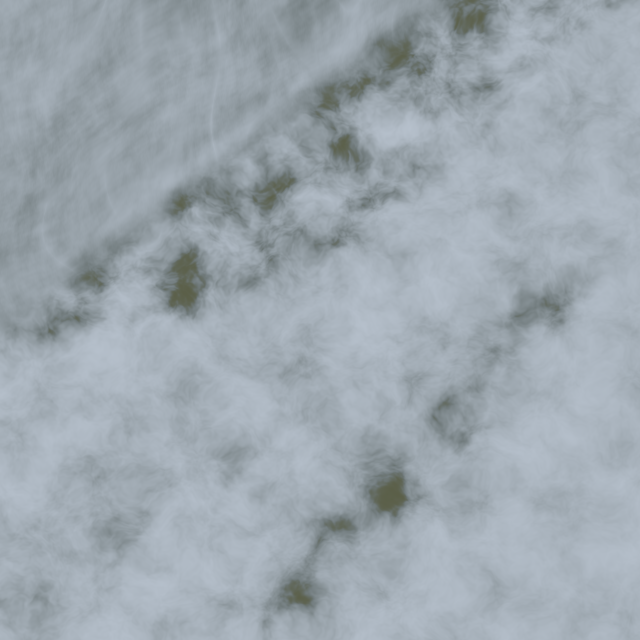
This texture is drawn by a Shadertoy shader. Its source:

```glsl
// Soft grey cloud deck seen from above, with diagonal gaps showing olive ground.

vec2 randomGradient(vec2 cell) {
    vec3 h = fract(cell.xyx * vec3(0.1031, 0.1030, 0.0973));
    h += dot(h, h.yzx + 33.33);
    float angle = 6.2832 * fract((h.x + h.y) * h.z);
    return vec2(cos(angle), sin(angle));
}

float gradientNoise(vec2 p) {
    vec2 i = floor(p), f = fract(p);
    vec2 u = f * f * f * (f * (f * 6.0 - 15.0) + 10.0);
    vec2 e = vec2(1.0, 0.0);
    float low = mix(dot(randomGradient(i), f),
                    dot(randomGradient(i + e.xy), f - e.xy), u.x);
    float high = mix(dot(randomGradient(i + e.yx), f - e.yx),
                     dot(randomGradient(i + e.xx), f - e.xx), u.x);
    return mix(low, high, u.y);
}

float fbm(vec2 p, float gain) {
    float sum = 0.0, amplitude = 1.0;
    for (int i = 0; i < 5; i++) {
        sum += amplitude * gradientNoise(p);
        p = mat2(1.6, 1.2, -1.2, 1.6) * p + 17.3;
        amplitude *= gain;
    }
    return sum;
}

// Coordinates along (x) and across (y) the drift of the clouds
vec2 driftSpace(vec2 p) {
    return vec2(dot(p, vec2(0.8, 0.6)), dot(p, vec2(-0.6, 0.8)));
}

// Soft dark line at a signed distance, limited to a span along the drift
float seam(float dist, float width, float along, float start, float end) {
    float span = smoothstep(start - 0.08, start + 0.08, along)
               * (1.0 - smoothstep(end - 0.1, end + 0.1, along));
    return exp(-dist * dist / (width * width)) * span;
}

// Billowing cloud tops: warped noise plus side-lit relief
float puffs(vec2 p) {
    vec2 warp = vec2(fbm(p * 9.0 + 3.0, 0.5), fbm(p * 9.0 + 41.0, 0.5));
    vec2 q = (p + 0.025 * warp) * vec2(9.5, 10.5);
    float body = fbm(q, 0.68);
    float relief = fbm(q + vec2(-0.1, 0.12), 0.68) - body;
    return 0.85 * body + 0.85 * relief;
}

// Thin veil: long streaks along the drift with a few bright fibres
float veil(vec2 p, vec2 drift) {
    vec2 bend = 0.03 * vec2(gradientNoise(p * 6.0), gradientNoise(p * 6.0 + 50.0));
    float streaks = fbm((drift + bend) * vec2(4.5, 12.0) + 8.0, 0.62);
    float fine = fbm((p + bend) * vec2(30.0, 12.0), 0.62);
    float fibre = 1.0 - abs(gradientNoise((p + 2.0 * bend) * vec2(9.0, 4.0) + 5.0));
    float patches = smoothstep(-0.05, 0.35, gradientNoise(p * 8.0 + 23.0) + 0.3 * fine);
    return 0.5 * streaks + 0.3 * fine - 0.45 * pow(fibre, 18.0) * patches;
}

void mainImage(out vec4 fragColor, in vec2 fragCoord) {
    vec2 uv = fragCoord / iResolution.y;
    vec2 drift = driftSpace(uv);

    // Ragged version of the drift coordinates for the cloud borders
    vec2 ragged = drift + 0.035 * vec2(fbm(uv * 8.0 + 70.0, 0.6), fbm(uv * 8.0 + 90.0, 0.6));
    float along = ragged.x, across = ragged.y;

    // Veil at the upper left, broken band below it, solid deck elsewhere
    float veilArea = smoothstep(0.34, 0.42, drift.y + 0.3 * (across - drift.y));
    float lowerEdge = 0.32 - 0.16 * smoothstep(0.25, 0.75, along)
                    + 0.05 * smoothstep(0.9, 1.15, along);
    float band = smoothstep(lowerEdge - 0.03, lowerEdge + 0.05, across)
               * (1.0 - smoothstep(0.36, 0.43, drift.y));
    float clumps = gradientNoise(uv * 12.0 + 12.0) + 0.7 * gradientNoise(uv * 27.0);

    // Logarithm of the shade, so that dark gaps are rarer than bright tops
    float calm = mix(1.0, 0.7, smoothstep(0.5, 1.0, uv.x - 0.3 * uv.y));
    float shade = -0.36 + 0.42 * gradientNoise(drift * vec2(2.5, 5.0) + 31.0);
    shade += mix(calm * puffs(uv) * (1.0 + 0.4 * band), veil(uv, drift), veilArea);
    shade += 0.72 * veilArea * (1.0 - 0.45 * smoothstep(0.6, 0.85, drift.y));
    shade += band * (0.78 + 0.85 * clumps);

    // Furrows in the deck and a pale ribbon on the border of the veil
    float furrow = across + 0.30 - 0.21 * along;
    shade += seam(furrow, 0.032, along, 0.35, 1.08) * (0.7 + 0.8 * clumps);
    shade += 0.35 * seam(furrow - 0.03, 0.08, along, 0.3, 1.1);
    shade += seam(across - 0.03 + 0.05 * along, 0.03, along, 0.0, 0.5)
           * (0.5 + 0.7 * clumps);
    shade -= 0.5 * seam(drift.y - 0.412 + 0.2 * (drift.y - across), 0.016,
                        drift.x, 0.5, 1.08);

    // Depth below the brightest tops, easing into a limit
    float depth = 0.125 * exp(shade);
    depth /= pow(1.0 + pow(depth / 0.42, 4.0), 0.25);

    // Blue-grey cloud colour, turning olive in the deepest gaps
    float tone = 0.75 - depth;
    vec3 cloud = tone + vec3(0.0, 0.04, 0.04 + 0.14 * (tone - 0.39));
    vec3 ground = vec3(0.37, 0.38, 0.27) + 0.3 * (tone - 0.37);
    vec3 color = mix(cloud, ground, 0.8 * smoothstep(0.29, 0.42, depth));
    fragColor = vec4(color, 1.0);
}
```
